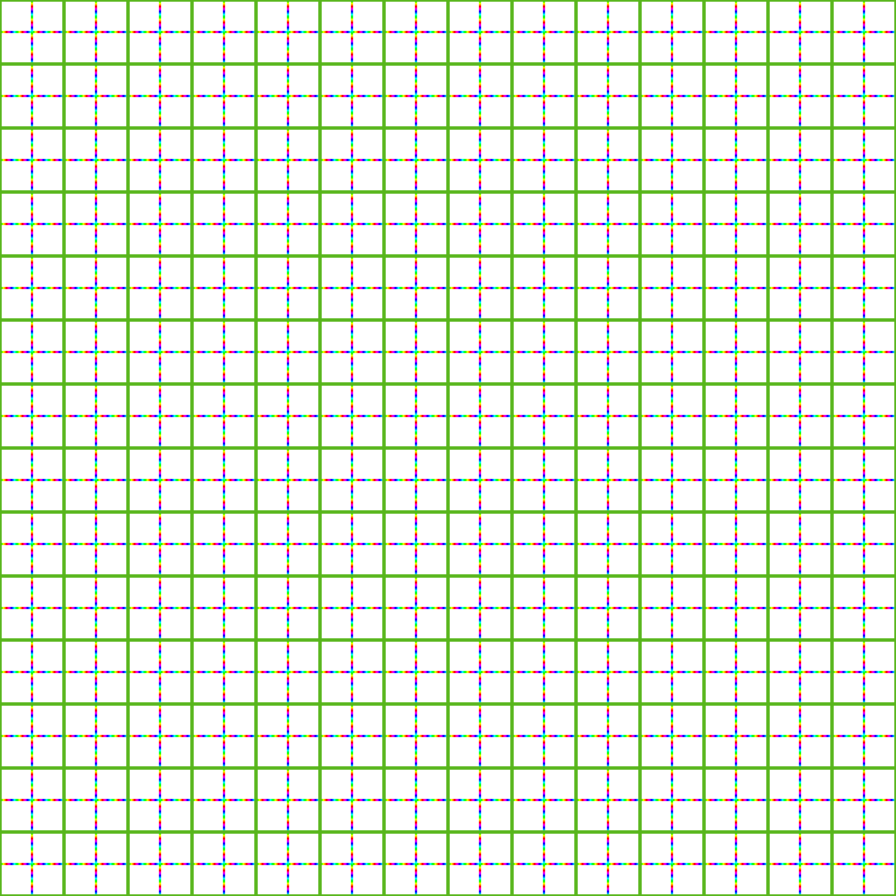
Give the GLSL for this pattern, as a three.js fragment shader.

```glsl
// Square grid of solid green rules, each cell quartered by fine rainbow rules.
// Distances to the cell borders and to the cell middles give the line coverage;
// the fine rules take their hue from the position along them, in whole cycles per cell.

varying vec2 vUv;

const float REPEATS = 14.0;        // cells across and down
const float GRID_WIDTH = 0.053;    // line widths, in cells
const float FINE_WIDTH = 0.036;
const float HUE_CYCLES = 4.0;      // rainbows along one cell side
const float CENTRE_HUE = 0.40;     // hue where the fine rules cross
const vec3 PAPER = vec3(1.0);
const vec3 GRID_GREEN = vec3(0.34, 0.71, 0.10);

// Fully saturated colour of a hue from 0 to 1.
vec3 rainbow(float hue) {
  vec3 ramp = abs(fract(hue + vec3(0.0, 2.0, 1.0) / 3.0) * 6.0 - 3.0);
  return clamp(ramp - 1.0, 0.0, 1.0);
}

// Share of a pixel covered by a line, per axis.
vec2 lineCoverage(vec2 dist, float width, vec2 pixel) {
  vec2 inner = max(dist - 0.5 * pixel, -0.5 * width);
  vec2 outer = min(dist + 0.5 * pixel, vec2(0.5 * width));
  return clamp((outer - inner) / pixel, 0.0, 1.0);
}

void main() {
  vec2 grid = vUv * REPEATS;
  vec2 pixel = max(fwidth(grid), vec2(1e-5));

  // Offset from the cell middle, and distances to both sets of lines
  vec2 offset = fract(grid) - 0.5;
  vec2 toMiddle = abs(offset);
  vec2 toBorder = 0.5 - toMiddle;

  vec2 fine = lineCoverage(toMiddle, FINE_WIDTH, pixel);
  vec2 border = lineCoverage(toBorder, GRID_WIDTH, pixel);

  // Hue falls rightward on level rules and downward on upright ones
  vec3 levelColor = rainbow(CENTRE_HUE - HUE_CYCLES * offset.x);
  vec3 uprightColor = rainbow(CENTRE_HUE + HUE_CYCLES * offset.y);

  // Fine rules first, the green grid on top
  vec3 color = mix(PAPER, levelColor, fine.y);
  color = mix(color, uprightColor, fine.x);
  color = mix(color, GRID_GREEN, 1.0 - (1.0 - border.x) * (1.0 - border.y));

  gl_FragColor = vec4(color, 1.0);
}
```
